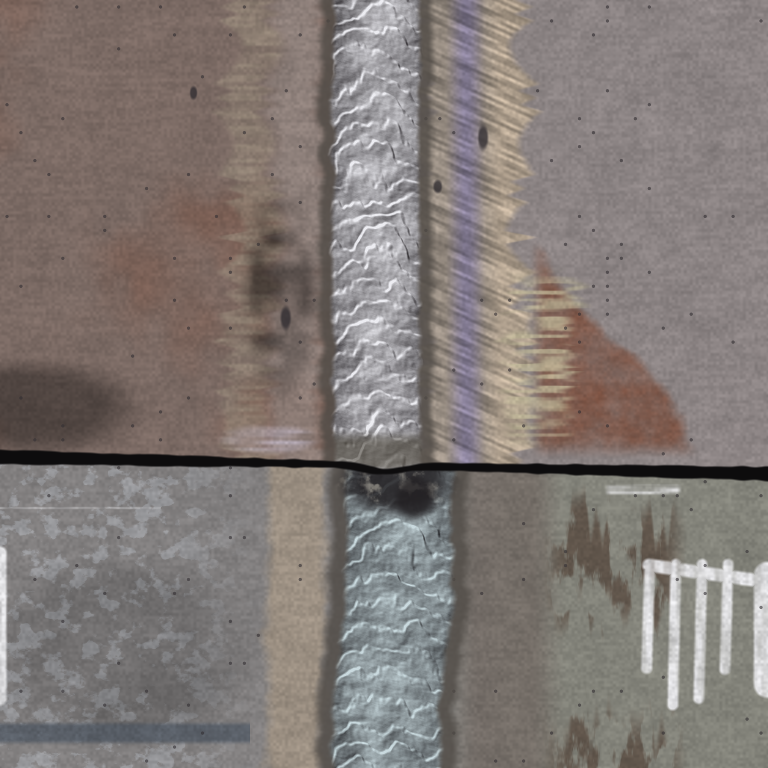
Give the GLSL for this texture, as a WebGL 1 fragment shader.

```glsl
precision highp float;
// Two worn steel plates, split by a dark gap and joined by a vertical weld bead.
uniform vec2 u_resolution;

#define BEAD_HALF 0.056
#define RIPPLES 34.0
#define RELIEF 0.55
#define GRAIN 0.13
#define BROWN_STEEL vec3(0.48, 0.415, 0.39)
#define GREY_STEEL vec3(0.54, 0.51, 0.51)
#define TAN_HEAT vec3(0.68, 0.62, 0.55)
#define VIOLET_HEAT vec3(0.5, 0.47, 0.56)
#define RUST vec3(0.47, 0.29, 0.22)
#define SOOT vec3(0.13, 0.12, 0.13)
#define PAINT vec3(0.87, 0.87, 0.88)

float hash(vec2 p) {
  p = fract(p * vec2(0.1031, 0.1137));
  p += dot(p, p.yx + 33.33);
  return fract((p.x + p.y) * p.x * 17.0);
}

float noise(vec2 p) {
  vec2 i = floor(p), f = fract(p);
  f *= f * (3.0 - 2.0 * f);
  return mix(mix(hash(i), hash(i + vec2(1, 0)), f.x),
             mix(hash(i + vec2(0, 1)), hash(i + 1.0), f.x), f.y);
}

float fbm(vec2 p) {
  float sum = 0.0, amp = 0.5;
  for (int i = 0; i < 4; i++) {
    sum += amp * noise(p);
    p = p * 2.07 + 17.3;
    amp *= 0.5;
  }
  return sum;
}

float band(float x, float lo, float hi, float soft) {
  return smoothstep(lo - soft, lo + soft, x) * (1.0 - smoothstep(hi - soft, hi + soft, x));
}

float segment(vec2 p, vec2 a, vec2 b) {
  vec2 d = b - a;
  return length(p - a - d * clamp(dot(p - a, d) / dot(d, d), 0.0, 1.0));
}

float spot(vec2 p, float x, float y, float rx, float ry) {
  return 1.0 - smoothstep(0.6, 1.2, length((p - vec2(x, y)) / vec2(rx, ry)));
}

// Overlapping curved ripples with molten lumps
float beadHeight(vec2 p, float q) {
  float r = fract(p.y * RIPPLES + 0.8 * q * q + 3.0 * fbm(p * vec2(24, 16)));
  return r * (1.0 - smoothstep(0.75, 1.0, r)) + 1.3 * fbm(p * vec2(55, 75));
}

vec3 upperPlate(vec2 p, float brush) {
  float rag = noise(vec2(3.0, p.y * 110.0)) * 0.035 + noise(vec2(8.0, p.y * 20.0)) * 0.02;
  vec3 col = mix(BROWN_STEEL, RUST, 0.4 * smoothstep(0.5, 0.75, fbm(p * 5.0 + 2.0)));
  col *= 1.0 - 0.35 * spot(p, 0.04, 0.47, 0.14, 0.06);
  col = mix(col, GREY_STEEL, smoothstep(0.4, 0.6, p.x));
  // Brushed zone left of the bead
  col = mix(col, TAN_HEAT * 0.84, band(p.x + rag, 0.325, 0.38, 0.008) * (0.25 + 0.6 * brush));
  col = mix(col, vec3(0.57, 0.52, 0.5), 0.75 * band(p.x + rag * 0.7, 0.375, 0.44, 0.015));
  col *= 1.0 - 0.5 * spot(p, 0.365, 0.62, 0.05, 0.13) * noise(p * 45.0);
  col = mix(col, vec3(0.74, 0.71, 0.78), 0.7 * brush * spot(p, 0.35, 0.428, 0.06, 0.02));
  // Heat tint right of the bead
  vec3 tint = mix(vec3(0.57, 0.53, 0.49), VIOLET_HEAT, band(p.x, 0.592, 0.622, 0.014));
  tint = mix(tint, TAN_HEAT, smoothstep(0.622, 0.655, p.x));
  tint *= 0.78 + 0.42 * noise(vec2(p.x * 30.0, (p.y + 0.45 * p.x) * 220.0));
  col = mix(col, tint, band(p.x - rag, 0.52, 0.655, 0.008));
  // Rust wedge and pale fringe
  float edge = 0.685 + 0.2 * smoothstep(0.7, 0.41, p.y) + 0.03 * fbm(p * 30.0);
  float rust = band(p.x, 0.7, edge, 0.012) * band(p.y, 0.415, 0.68, 0.015);
  col = mix(col, RUST, rust * (0.35 + 0.65 * fbm(p * 45.0)));
  float fringe = band(p.x + rag, 0.695, 0.775, 0.012) * band(p.y, 0.43, 0.635, 0.02);
  return mix(col, vec3(0.73, 0.7, 0.58), 0.75 * fringe * smoothstep(0.25, 0.75, brush));
}

vec3 lowerPlate(vec2 p, float brush) {
  float run = p.y + noise(vec2(p.x * 130.0, 4.0)) * 0.07;
  vec3 col = mix(vec3(0.5, 0.49, 0.49), vec3(0.51, 0.51, 0.475), smoothstep(0.5, 0.7, p.x));
  float flakes = smoothstep(0.48, 0.62, fbm(p * vec2(60, 75)));
  col = mix(col, vec3(0.64, 0.65, 0.67), 0.6 * flakes * (1.0 - smoothstep(0.2, 0.36, p.x)));
  col *= 1.0 - 0.3 * spot(p, 0.15, 0.15, 0.17, 0.12) * fbm(p * 12.0);
  col = mix(col, vec3(0.31, 0.34, 0.38), 0.8 * band(p.y, 0.033, 0.058, 0.004) * step(p.x, 0.325));
  col = mix(col, TAN_HEAT * 0.92, 0.8 * band(p.x + 0.03 * fbm(p * 30.0), 0.362, 0.435, 0.01));
  col = mix(col, vec3(0.42, 0.38, 0.36), 0.65 * band(p.x, 0.6, 0.715, 0.025));
  float stain = (band(run, 0.24, 0.36, 0.02) + band(run, 0.0, 0.09, 0.03)) * band(p.x, 0.72, 0.88, 0.02);
  col = mix(col, vec3(0.35, 0.3, 0.26), 0.85 * stain * smoothstep(0.38, 0.55, fbm(p * vec2(70, 22))));
  // Chalk line, brushed paint and its runs
  float mark = 0.6 * band(p.y, 0.337, 0.34, 0.001) * step(p.x, 0.21) * noise(p * 90.0);
  mark += band(p.x, 0.79, 0.885, 0.004) * band(p.y, 0.357, 0.368, 0.003) * brush;
  float d = segment(p, vec2(0.845, 0.264), vec2(0.98, 0.245)) - 0.008;
  for (int i = 0; i < 4; i++) {
    float k = float(i), x = 0.842 + 0.034 * k;
    d = min(d, segment(p, vec2(x + 0.004, 0.265), vec2(x, 0.1 + 0.03 * cos(k * 2.2))) - 0.0065);
  }
  d = min(d, segment(p, vec2(1.0, 0.25), vec2(1.0, 0.11)) - 0.018);
  d = min(d, segment(p, vec2(0.0, 0.28), vec2(0.0, 0.09)) - 0.008);
  mark += (1.0 - smoothstep(-0.002, 0.003, d)) * (0.6 + 0.5 * noise(p * vec2(180, 25)));
  return mix(col, PAINT, min(mark, 1.0));
}

void main() {
  vec2 p = gl_FragCoord.xy / u_resolution;
  float brush = noise(p * vec2(25, 210));
  float gapY = 0.405 - 0.022 * p.x - 0.008 * exp(-pow(abs(p.x - 0.5) / 0.035, 2.0));
  float upper = smoothstep(-0.002, 0.002, p.y - gapY);
  vec3 col = mix(lowerPlate(p, brush), upperPlate(p, brush), upper);
  col *= 1.0 + GRAIN * (noise(p * 260.0) + fbm(p * 40.0) + 0.5 * brush - 1.15);
  // Specks and pits
  float speck = step(0.93, hash(floor(p * 55.0))) * spot(fract(p * 55.0), 0.5, 0.5, 0.13, 0.13);
  float pits = spot(p, 0.252, 0.879, 0.005, 0.009) + spot(p, 0.629, 0.821, 0.007, 0.017)
    + spot(p, 0.57, 0.757, 0.006, 0.009) + spot(p, 0.372, 0.586, 0.007, 0.016);
  col = mix(col, SOOT * 1.5, min(0.6 * speck + 0.8 * pits, 1.0));
  // Bead with dark undercut edges
  float center = mix(0.503 + 0.017 * smoothstep(0.05, 0.25, p.y), 0.49, upper);
  float halfWidth = BEAD_HALF + 0.013 * (1.0 - upper) + 0.014 * (fbm(p.yx * vec2(40, 12)) - 0.5);
  float q = (p.x - center) / halfWidth, e = 0.0025;
  col = mix(col, vec3(0.31, 0.29, 0.27), 0.8 - 0.8 * smoothstep(1.18, 1.42, abs(q)));
  float slope = beadHeight(p, q) - beadHeight(p + vec2(-e, e), q - e / halfWidth);
  float light = 0.42 + RELIEF * slope + 0.5 * fbm(p * vec2(35, 50) + 9.0) - 0.16 * q * q;
  vec3 metal = mix(SOOT * 1.2, vec3(0.93, 0.93, 0.95), clamp(light, 0.0, 1.0));
  metal *= mix(vec3(0.85, 0.92, 0.92), vec3(1), upper);
  metal = mix(metal, vec3(0.34, 0.32, 0.28), 0.65 * band(p.y, gapY, 0.432, 0.01));
  col = mix(col, metal, 1.0 - smoothstep(0.92, 1.08, abs(q)));
  // Burnt crater
  vec3 ash = mix(SOOT, vec3(0.5, 0.48, 0.45), smoothstep(0.5, 0.75, fbm(p * 55.0)));
  col = mix(col, ash, 0.85 * spot(p, 0.518, 0.372, 0.075, 0.042) * (1.0 - upper));
  col = mix(col, SOOT, 0.8 * spot(p, 0.54, 0.352, 0.027, 0.03));
  // Gap between the plates
  float gapHalf = 0.003 + 0.01 * abs(p.x - 0.5) + 0.002 * noise(vec2(p.x * 60.0, 1));
  col = mix(col, SOOT * 0.4, 1.0 - smoothstep(-0.0015, 0.002, abs(p.y - gapY) - gapHalf));
  gl_FragColor = vec4(col, 1);
}
```
